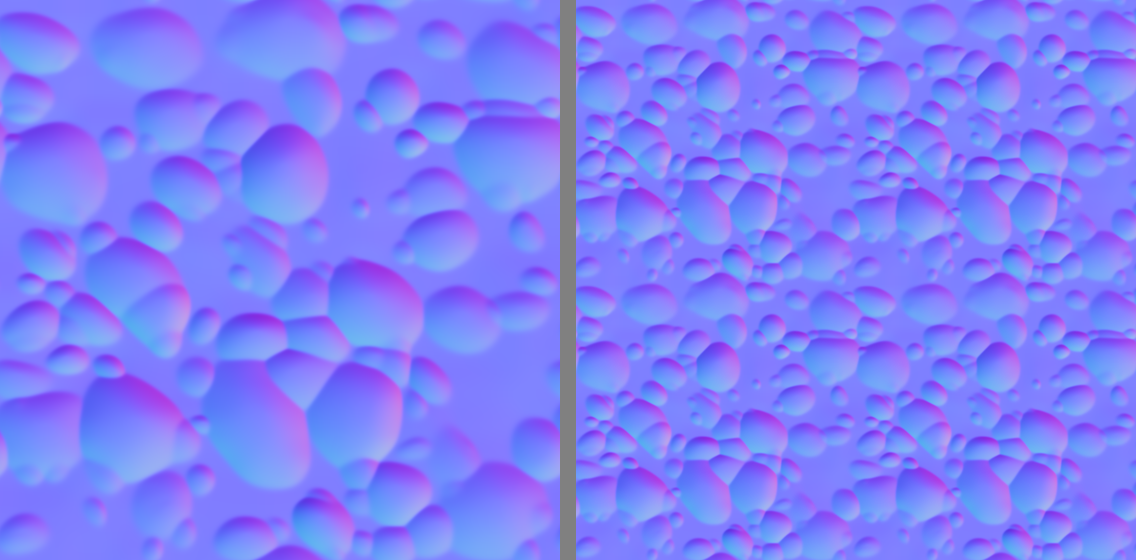
Left: one tile. Right: repeated 2 by 2.
This texture map is drawn by a WebGL 2 fragment shader. Its source:

```glsl
#version 300 es
precision highp float;
// Tiling tangent-space normal map of rounded pebbles set in soft ground.
// Three wrapped grids scatter egg-shaped domes; a soft maximum joins them
// into one height field, whose slope is encoded as colour (green points down).

#define BIG_CELLS 5.0
#define MID_CELLS 8.0
#define SMALL_CELLS 13.0
#define DOME_HEIGHT 0.29    // dome height relative to its radius
#define EGG_SKEW 0.25       // steep upper right, gentle lower left
#define TILT -0.5           // mean angle of the long axis
#define TILT_SPREAD 1.3
#define SOFTNESS 0.0015     // rounding of rims and creases
#define WARP 0.028          // irregularity of the outlines
#define GROUND_RELIEF 0.008
#define SLOPE_STEP 0.002

uniform vec2 u_resolution;
out vec4 fragColor;

vec2 hash2(vec2 p) {
    vec2 k = vec2(dot(p, vec2(127.1, 311.7)), dot(p, vec2(269.5, 183.3)));
    return fract(sin(k) * 43758.5453);
}

// Smooth value noise, wrapping after the given number of cells.
vec2 tileNoise(vec2 uv, float cells, float seed) {
    vec2 p = uv * cells;
    vec2 i = floor(p);
    vec2 f = p - i;
    f = f * f * f * (f * (f * 6.0 - 15.0) + 10.0);
    vec2 a = hash2(mod(i, cells) + seed);
    vec2 b = hash2(mod(i + vec2(1.0, 0.0), cells) + seed);
    vec2 c = hash2(mod(i + vec2(0.0, 1.0), cells) + seed);
    vec2 d = hash2(mod(i + 1.0, cells) + seed);
    return mix(mix(a, b, f.x), mix(c, d, f.x), f.y) - 0.5;
}

// Height of one dome; it falls below zero outside its outline.
float dome(vec2 offset, float radius, float stretch, float angle, float lift) {
    float c = cos(angle), s = sin(angle);
    vec2 q = vec2(c * offset.x + s * offset.y, c * offset.y - s * offset.x);
    q /= radius * vec2(stretch, 1.0);
    float d = length(q) + EGG_SKEW * q.y;
    return DOME_HEIGHT * lift * radius * (1.0 - d * d);
}

// Sum of exponentials over one grid of pebbles, for the soft maximum.
float pebbleLayer(vec2 uv, float cells, float keep, vec2 radii, float seed) {
    vec2 p = uv * cells;
    vec2 home = floor(p);
    float total = 0.0;
    for (int y = -1; y <= 1; y++) {
        for (int x = -1; x <= 1; x++) {
            vec2 cell = home + vec2(x, y);
            vec2 id = mod(cell, cells) + seed;
            vec2 pick = hash2(id + 57.0);
            if (pick.x > keep) continue;
            vec2 form = hash2(id + 91.0);
            vec2 centre = cell + mix(vec2(0.2), vec2(0.8), hash2(id));
            float radius = mix(radii.x, radii.y, pick.y) / cells;
            float angle = TILT + TILT_SPREAD * (form.x - 0.5);
            float stretch = mix(1.0, 1.5, form.y);
            float lift = mix(0.8, 1.25, fract(form.x * 7.0 + form.y));
            float h = dome((p - centre) / cells, radius, stretch, angle, lift);
            total += exp(h / SOFTNESS);
        }
    }
    return total;
}

float height(vec2 uv) {
    // Bend the outlines, then raise the pebbles from uneven ground
    vec2 bent = uv + WARP * tileNoise(uv, 6.0, 11.0)
                   + 0.35 * WARP * tileNoise(uv, 13.0, 37.0);
    float ground = GROUND_RELIEF * (tileNoise(uv, 5.0, 71.0).x
                 + 0.35 * tileNoise(bent, 12.0, 83.0).y);
    float total = exp(ground / SOFTNESS);
    total += pebbleLayer(bent, BIG_CELLS, 0.72, vec2(0.25, 0.45), 3.0);
    total += pebbleLayer(bent, MID_CELLS, 0.75, vec2(0.25, 0.42), 23.0);
    total += pebbleLayer(bent, SMALL_CELLS, 0.5, vec2(0.21, 0.36), 43.0);
    return SOFTNESS * log(total);
}

void main() {
    vec2 uv = gl_FragCoord.xy / u_resolution;

    // Slope by central differences
    vec2 e = vec2(SLOPE_STEP, 0.0);
    vec2 slope = vec2(height(uv + e.xy) - height(uv - e.xy),
                      height(uv + e.yx) - height(uv - e.yx)) / (2.0 * SLOPE_STEP);

    // Encode the normal
    vec3 normal = normalize(vec3(-0.85 * slope.x, slope.y, 1.0));
    fragColor = vec4(0.5 + 0.5 * normal, 1.0);
}
```
